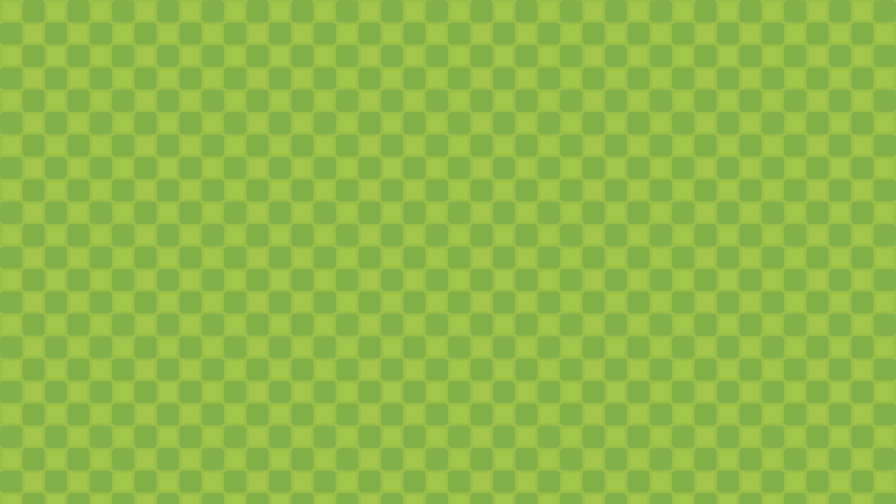
A Shadertoy shader for this pattern:

```glsl
// Green checkerboard of rounded dark squares and softly rimmed light squares.

const float ROWS = 22.5;
const vec3 DARK_GREEN = vec3(0.514, 0.694, 0.288);
const vec3 RIM_GREEN = vec3(0.600, 0.748, 0.286);
const vec3 LIGHT_GREEN = vec3(0.633, 0.776, 0.290);

float roundedSquare(vec2 p, float halfSize, float radius) {
    vec2 q = abs(p) - halfSize + radius;
    return length(max(q, 0.0)) + min(max(q.x, q.y), 0.0) - radius;
}

float coverage(float dist, float softness) {
    return smoothstep(softness, -softness, dist);
}

// Distance to the closest dark square, found in this cell or the one beside it.
float darkSquares(vec2 p, bool isDark) {
    vec2 a = abs(p);
    vec2 neighbour = a.x > a.y ? vec2(1.0, 0.0) : vec2(0.0, 1.0);
    return roundedSquare(isDark ? a : a - neighbour, 0.495, 0.17);
}

// Faint joins along cell borders in the lower part of the sheet.
float seams(vec2 grid, float pixel) {
    float halfWidth = 0.02;
    float across = max(abs(grid.y - 15.0) - halfWidth, grid.x - 30.0);
    float down = max(abs(grid.x - 15.0) - halfWidth, 15.0 - grid.y);
    return coverage(min(across, down), 0.6 * pixel);
}

void mainImage(out vec4 fragColor, in vec2 fragCoord) {
    float pixel = ROWS / iResolution.y;

    // Grid measured in cells from the upper left
    vec2 grid = vec2(fragCoord.x, iResolution.y - fragCoord.y) * pixel;
    vec2 cell = floor(grid);
    vec2 local = fract(grid) - 0.5;
    bool isDark = mod(cell.x + cell.y, 2.0) > 0.5;

    // Light squares with a slightly darker rim
    float panel = isDark ? 0.0 : coverage(roundedSquare(local, 0.39, 0.08), max(0.04, 0.6 * pixel));
    vec3 color = mix(RIM_GREEN, LIGHT_GREEN, panel);

    // Rounded dark squares
    color = mix(color, DARK_GREEN, coverage(darkSquares(local, isDark), 0.6 * pixel));

    color = mix(color, LIGHT_GREEN, 0.4 * seams(grid, pixel));
    fragColor = vec4(color, 1.0);
}
```
